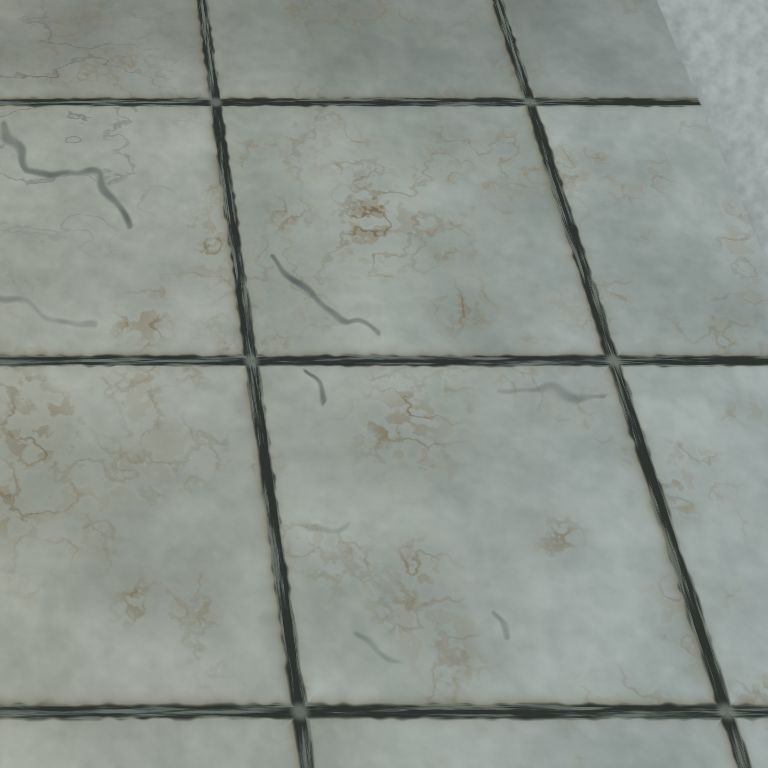
A WebGL 2 fragment shader for this texture:

```glsl
#version 300 es
precision highp float;
// Weathered stone floor tiles receding in perspective, with a plaster wall at upper right.
// Canvas points are projected to tile units; grout, tan stains and dark scratches
// are layered over fractal noise that shifts from tile to tile.
uniform vec2 u_resolution;
out vec4 fragColor;

// Perspective, with y measured downward from the top edge
const float HORIZON = 2.096;               // height of vanishing line above the top
const float ROW_SCALE = 16.98;
const float FIRST_ROW = 0.133;
const vec2 COLUMN_LINE = vec2(0.2625, 0.138); // start and slope of the left joint
const vec2 COLUMN_WIDTH = vec2(0.3845, 0.185);
const vec2 WALL_LINE = vec2(0.855, 0.42);

const float GROUT_HALF = 0.0165;           // in tile units
const vec3 STONE_DARK = vec3(0.51, 0.54, 0.52);
const vec3 STONE_LIGHT = vec3(0.655, 0.68, 0.66);
const vec3 STAIN = vec3(0.46, 0.42, 0.33);
const vec3 SCRATCH = vec3(0.32, 0.35, 0.34);
const vec3 GROUT_DARK = vec3(0.18, 0.20, 0.19);
const vec3 GROUT_LIGHT = vec3(0.44, 0.47, 0.44);
const vec3 RIM = vec3(0.42, 0.39, 0.31);
const vec3 WALL = vec3(0.63, 0.66, 0.66);

// Stain centre and radius; scratch start and end
const vec3 STAINS[11] = vec3[11](
    vec3(.475, .28, .05), vec3(.53, .56, .07), vec3(.545, .74, .04), vec3(.375, .28, .03),
    vec3(.01, .665, .05), vec3(.18, .785, .035), vec3(.28, .33, .04), vec3(.61, .4, .035),
    vec3(.73, .7, .03), vec3(.185, .42, .04), vec3(.06, .56, .045));
const vec4 SCRATCHES[11] = vec4[11](
    vec4(0., .16, .045, .21), vec4(.045, .21, .135, .235), vec4(.135, .235, .17, .3),
    vec4(.36, .34, .45, .42), vec4(.45, .42, .495, .433), vec4(.4, .48, .42, .52),
    vec4(0., .39, .13, .43), vec4(.65, .505, .78, .52), vec4(.475, .82, .515, .855),
    vec4(.64, .79, .655, .835), vec4(.4, .685, .46, .68));

float hash(vec2 p) {
    vec3 q = fract(p.xyx * 0.1031);
    q += dot(q, q.yzx + 33.33);
    return fract((q.x + q.y) * q.z);
}

float noise(vec2 p) {
    vec2 i = floor(p), f = fract(p);
    f = f * f * (3.0 - 2.0 * f);
    return mix(mix(hash(i), hash(i + vec2(1, 0)), f.x),
               mix(hash(i + vec2(0, 1)), hash(i + vec2(1, 1)), f.x), f.y);
}

float fbm(vec2 p) {
    float sum = 0.0, amp = 0.5;
    for (int i = 0; i < 5; i++) {
        sum += amp * noise(p);
        p = mat2(1.6, 1.2, -1.2, 1.6) * p + 7.3;
        amp *= 0.5;
    }
    return sum / 0.97;
}

float segment(vec2 p, vec2 a, vec2 b) {
    vec2 d = b - a;
    return length(p - a - d * clamp(dot(p - a, d) / dot(d, d), 0.0, 1.0));
}

vec3 stone(vec2 p, vec2 uv) {
    vec2 id = floor(uv);
    vec2 q = uv + 17.0 * vec2(hash(id + 20.0), hash(id + 51.0)) + 40.0;
    float cloud = fbm(q * 4.0), grain = fbm(q * 28.0);
    float tone = 0.62 + 1.1 * (cloud - 0.5) + 0.5 * (grain - 0.5) + 0.1 * (hash(id + 9.0) - 0.5);
    vec3 color = mix(STONE_DARK, STONE_LIGHT, clamp(tone, 0.0, 1.0));
    color += mix(vec3(0.012, 0.004, -0.016), vec3(-0.018, 0.0, 0.012), p.x);
    color *= mix(0.84, 1.0, smoothstep(0.0, 0.22, p.y));

    // Tan curls, concentrated in patches
    float patches = 0.45 * smoothstep(0.48, 0.7, fbm(q * 5.0 + 11.0));
    for (int i = 0; i < 11; i++) {
        vec2 d = (p - STAINS[i].xy) / STAINS[i].z;
        patches += 0.9 * exp(-dot(d, d) * 1.4);
    }
    float curl = fbm(q * 13.0 + 3.0);
    float lace = 1.0 - smoothstep(0.01, 0.06, abs(curl - 0.5));
    float speck = smoothstep(0.5, 0.66, grain);
    color = mix(color, STAIN, min(patches, 1.0) * (0.5 * lace + 0.4 * speck + 0.08));

    // Wandering scratches, and fine veins at upper left
    vec2 warped = p + 0.028 * (vec2(noise(p * 32.0), noise(p * 32.0 + 60.0)) - 0.5);
    float mark = 0.0, breaks = 0.4 + 0.6 * noise(p * 60.0);
    for (int i = 0; i < 11; i++) {
        float line = segment(warped, SCRATCHES[i].xy, SCRATCHES[i].zw);
        float strength = i < 6 ? 0.85 : 0.4;
        mark = max(mark, strength * breaks * (1.0 - smoothstep(0.001, 0.0065, line)));
    }
    vec2 v = (p - vec2(0.08, 0.15)) * vec2(8.0, 7.0);
    float vein = 1.0 - smoothstep(0.0, 0.025, abs(fbm(q * vec2(5.0, 8.0)) - 0.52));
    mark = max(mark, 0.6 * vein * breaks * exp(-dot(v, v)));
    return mix(color, SCRATCH, mark);
}

vec3 addGrout(vec3 color, vec2 uv) {
    vec2 offset = uv - round(uv), d = abs(offset);
    bool upright = d.x < d.y;
    float across = upright ? offset.x : offset.y, along = upright ? uv.y : uv.x;
    float edge = abs(across) + 0.009 * (noise(uv * 38.0 + 90.0) - 0.5);
    float soft = max(0.005, fwidth(uv.x));
    float rim = exp(-max(edge - GROUT_HALF, 0.0) * 90.0) * (across < 0.0 ? 0.65 : 0.2);
    color = mix(color, RIM, rim);
    float streak = fbm(vec2(across * 130.0 + 30.0, along * 9.0 + 50.0));
    vec3 grout = mix(GROUT_DARK, GROUT_LIGHT, 0.85 * smoothstep(0.42, 0.75, streak));
    grout = mix(grout, GROUT_LIGHT, 0.8 * (1.0 - smoothstep(0.008, 0.03, length(offset))));
    return mix(color, grout, 1.0 - smoothstep(GROUT_HALF - soft, GROUT_HALF + soft, edge));
}

void main() {
    vec2 p = gl_FragCoord.xy / u_resolution;
    p.y = 1.0 - p.y;
    vec2 uv = vec2((p.x - COLUMN_LINE.x - COLUMN_LINE.y * p.y) / (COLUMN_WIDTH.x + COLUMN_WIDTH.y * p.y),
                   ROW_SCALE * (1.0 / (HORIZON + FIRST_ROW) - 1.0 / (HORIZON + p.y)));
    vec3 color = addGrout(stone(p, uv), uv);

    // Plaster wall over the floor
    float wall = p.x - WALL_LINE.x - WALL_LINE.y * p.y;
    vec3 plaster = WALL + 0.14 * (fbm(p * 85.0) - 0.5) - 0.05 * exp(-max(wall, 0.0) * 40.0);
    float soft = max(0.002, 1.0 / u_resolution.x);
    color = mix(color, plaster, smoothstep(-soft, soft, wall));
    fragColor = vec4(color, 1.0);
}
```
